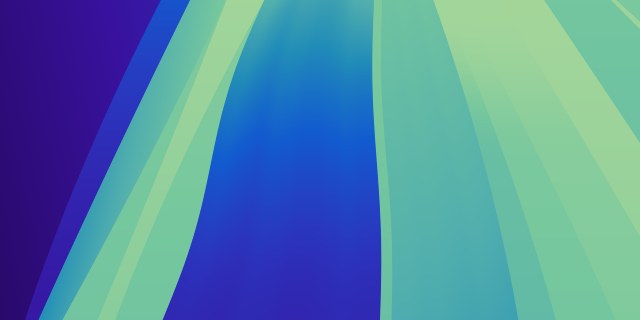
Write a Shadertoy shader that draws this texture map.

```glsl
float hash(float n) { return fract(sin(n * 127.1) * 43758.5453); }

float noise(float x) {
    float i = floor(x), f = fract(x);
    return mix(hash(i), hash(i + 1.0), f * f * (3.0 - 2.0 * f));
}

// Colour ramp: violet, blue, teal, pale green
vec3 ramp(float h) {
    vec3 stops[8] = vec3[8](
        vec3(.15, .03, .38), vec3(.22, .07, .62), vec3(.17, .20, .74), vec3(.07, .36, .81),
        vec3(.13, .55, .72), vec3(.31, .68, .68), vec3(.46, .78, .62), vec3(.65, .84, .60));
    h = clamp(h, 0.0, 6.999);
    int i = int(h);
    return mix(stops[i], stops[i + 1], fract(h));
}

// Parabola through its top, middle and bottom positions
float curve(float t, float top, float mid, float bottom) {
    return top + t * (4.0 * mid - 3.0 * top - bottom) + t * t * 2.0 * (top + bottom - 2.0 * mid);
}

// Covers everything to the right of an edge
void fold(inout vec3 col, float x, float edge, float height) {
    col = mix(col, ramp(height), smoothstep(-.002, .002, x - edge));
}

void mainImage(out vec4 fragColor, in vec2 fragCoord) {
    vec2 uv = fragCoord / iResolution.xy;
    float x = uv.x * 2.0, t = 1.0 - uv.y;
    float bend = sin(6.2832 * t);

    // Violet backdrop and its blue rim
    vec3 col = ramp(.5 + 1.5 * x - .35 * t);
    fold(col, x, curve(t, .503, .268, .078), 1.2 + 1.6 * pow(1.0 - t, 1.6));

    // Left green folds
    float tealEdge = curve(t, .594, .352, .12);
    float greenEdge = curve(t, .708, .462, .195);
    float across = clamp((x - tealEdge) / (greenEdge - tealEdge), 0.0, 1.0);
    fold(col, x, tealEdge, 5.5 - 1.5 * t + .6 * across);
    fold(col, x, greenEdge, 6.2 - .3 * t);
    fold(col, x, curve(t, .708, .51, .305), 6.9 - .5 * t);
    fold(col, x, curve(t, .826, .57, .36), 6.3 - .4 * t);

    // Blue hollow with faint streaks
    float hollowLeft = curve(t, .826, .661, .508) - .018 * bend;
    float hollowRight = curve(t, 1.169, 1.177, 1.1875) - .009 * bend;
    across = (x - hollowLeft) / (hollowRight - hollowLeft);
    float hollow = 1.7 + 3.0 * pow(1.0 - t, 1.45);
    hollow += .5 * (1.0 - t) * (1.0 - smoothstep(0.0, .3, across));
    hollow += .4 * (1.0 - smoothstep(0.0, .3, t)) * smoothstep(.6, 1.0, across);
    hollow += .25 * (noise(across * 11.0 + 3.0) - .5);
    fold(col, x, hollowLeft, hollow);

    // Teal panel behind a thin bright lip
    float panelRight = curve(t, 1.354, 1.51, 1.62);
    across = (x - hollowRight) / (panelRight - hollowRight);
    fold(col, x, hollowRight, 6.2 - .5 * t);
    fold(col, x, hollowRight + .025 + .011 * t,
         5.85 - .8 * t - .4 * t * across + .12 * (noise(across * 9.0) - .5));

    // Pale fan splitting into bands lower down
    float split = smoothstep(.05, .5, t);
    fold(col, x, panelRight, mix(6.9, 5.7, split) - .2 * t * t);
    fold(col, x, curve(t, 1.38, 1.58, 1.737), mix(6.9, 6.15, split) - .2 * t * t);
    fold(col, x, curve(t, 1.43, 1.69, 1.925), mix(6.9, 6.4, split) - .2 * t * t);
    fold(col, x, curve(t, 1.56, 1.86, 2.15), 6.95 - .4 * t);

    // Right green fold and corner sliver
    fold(col, x, curve(t, 1.70, 2.035, 2.36), 5.95 - .4 * t);
    fold(col, x, 1.909 + t, 6.8);
    fold(col, x, 1.925 + 1.1 * t, 6.1);

    fragColor = vec4(col, 1.0);
}
```
